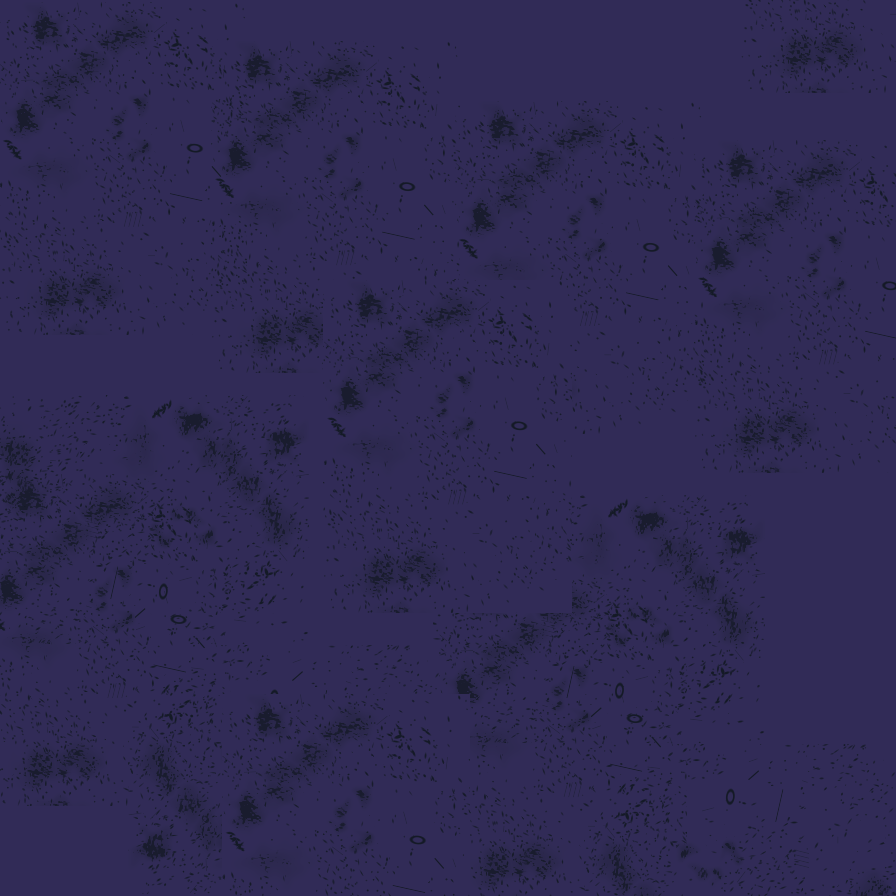
Write a Shadertoy shader that draws this texture.

```glsl
// Worn indigo surface: one patch of grime (smudges, chips, scratches, specks) is stamped
// in groups of two across the canvas, some quarter-turned. The last group is opaque,
// so it hides the wear beneath and leaves straight seams.

#define SPAN 768.0                       // design units across the canvas
#define BASE_COLOR vec3(0.192, 0.170, 0.340)
#define INK_COLOR vec3(0.080, 0.100, 0.150)
#define GROUPS 7
#define PAIR_STEP vec2(391.0, 85.0)      // from first to second stamp of a group
#define COVER_STEP vec2(-87.0, 355.0)    // the same for the opaque group
#define PATCH_MIN vec2(-23.0, -100.0)
#define PATCH_MAX vec2(190.0, 185.0)
#define SPECK_CHANCE 0.6

// First stamp of each group: x, y (downwards), quarter turns
const vec3 groupStart[GROUPS] = vec3[GROUPS](
    vec3(267, -190, 0), vec3(22, 102, 0), vec3(204, 135, 0), vec3(8, 506, 0),
    vec3(165, 362, 1), vec3(210, 743, -1), vec3(300, 340, 0));

float hash(vec2 p) {
    uvec2 q = uvec2(ivec2(floor(p)) + 4096) * uvec2(73856093u, 19349663u);
    uint n = (q.x ^ q.y) * 747796u + 28913u;
    n = ((n >> 15) ^ n) * 277803u;
    n = ((n >> 13) ^ n) * 668265u;
    return float((n >> 9) & 65535u) / 65535.0;
}
vec2 hash2(vec2 p) { return vec2(hash(p), hash(p + 371.0)); }

float noise(vec2 p) {
    vec2 i = floor(p), f = fract(p);
    f = f * f * (3.0 - 2.0 * f);
    return mix(mix(hash(i), hash(i + vec2(1, 0)), f.x),
               mix(hash(i + vec2(0, 1)), hash(i + vec2(1, 1)), f.x), f.y);
}

vec2 turn(vec2 p, float a) { return mat2(cos(a), -sin(a), sin(a), cos(a)) * p; }
float cover(float d, float aa) { return smoothstep(0.5 * aa, -0.5 * aa, d); }
float ellipse(vec2 p, vec2 r) { return (length(p / r) - 1.0) * min(r.x, r.y); }
float smudge(vec2 p, vec2 c, vec2 r) { return smoothstep(1.0, 0.05, length((p - c) / r)); }
float segment(vec2 p, vec2 a, vec2 b) {
    vec2 ab = b - a;
    return length(p - a - ab * clamp(dot(p - a, ab) / dot(ab, ab), 0.0, 1.0));
}

// Grainy dark clouds
float grime(vec2 p) {
    vec2 w = p + 14.0 * (vec2(noise(p * 0.09), noise(p * 0.09 + 40.0)) - 0.5);
    float d = max(smudge(w, vec2(0), vec2(20, 18)),
                  0.92 * smudge(turn(w - vec2(18, -80), 0.95), vec2(0), vec2(25, 14)));
    for (int i = 1; i < 7; i++) {        // chain rising to the right
        float t = float(i) / 6.0;
        vec2 c = vec2(83, -75) * t + vec2(8.0 * sin(t * 9.0), 7.0 * cos(t * 11.0));
        d = max(d, 0.62 * smudge(w, c, vec2(24, 18)));
    }
    for (int i = 0; i < 4; i++) {        // small arc on the right
        float bow = sin(float(i) * 1.047);
        vec2 c = vec2(98.0 - 22.0 * bow, -13 + 12 * i);
        d = max(d, (0.85 - 0.3 * bow) * smudge(w, c, vec2(11, 10)));
    }
    d = max(d, 0.66 * smudge(w, vec2(26, 152), vec2(34, 24)));
    d = max(d, 0.62 * smudge(w, vec2(58, 147), vec2(32, 22)));
    d = max(d, 0.42 * smudge(w, vec2(24, 45), vec2(38, 20)));
    d = max(d, 0.36 * smudge(w, vec2(43, 186), vec2(30, 9)));
    float grain = 0.7 * noise(turn(p, 0.2) * vec2(0.45, 0.75)) + 0.3 * noise(p * vec2(0.12, 0.25));
    float speckle = smoothstep(0.0, 0.35, d + 1.15 * (grain - 0.5) - 0.47);
    return max(0.85 * speckle * smoothstep(0.0, 0.25, d), 0.42 * d);
}

// Chips, ring and scratches
float marks(vec2 p, float aa) {
    float d = abs(ellipse(turn(p - vec2(145, 25), 0.1), vec2(5.5, 3))) - 0.7;
    d = min(d, segment(p, vec2(124, 64), vec2(151, 70)) - 0.3);
    d = min(d, segment(p, vec2(160, 41), vec2(167, 49)) - 0.5);
    for (int i = 0; i < 18; i++) {       // cluster of chips, then a torn edge
        vec2 h = hash2(vec2(i, 5)), k = hash2(vec2(i, 19));
        vec2 c = vec2(141, -52) + (h - 0.5) * vec2(34, 46);
        d = min(d, ellipse(turn(p - c, 3.0 * k.x), vec2(1.2 + 2.4 * k.y * k.y, 0.7 + 0.7 * k.x)));
        vec2 e = vec2(-15, 20) + float(i) * vec2(0.6, 0.75) + 3.0 * (k - 0.5);
        d = min(d, ellipse(turn(p - e, 3.0 * h.x), vec2(1.0 + 2.5 * h.y, 0.9)));
    }
    float ink = cover(d, aa);
    for (int i = 0; i < 18; i++) {       // fine scratches, then faint hatching
        vec2 h = hash2(vec2(i, 31));
        vec2 c = mix(PATCH_MIN, PATCH_MAX, h) * 0.95;
        vec2 dir = turn(vec2(2.0 + 4.0 * hash(vec2(i, 47)), 0), 6.0 * hash(vec2(i, 59)));
        if (i > 13) { c = vec2(30 + 4 * i, 86); dir = vec2(-1.5, 6); }
        ink = max(ink, 0.5 * cover(segment(p, c - dir, c + dir) - 0.25, aa));
    }
    return ink;
}

// Slanted specks in layers of different scale, crowded near the chips and low smudge
float specks(vec2 p, float aa) {
    float crowd = smoothstep(0.3, 0.75, noise(p * 0.028 + 8.0));
    crowd += 0.8 * smudge(p, vec2(141, -50), vec2(45)) + 0.8 * smudge(p, vec2(42, 128), vec2(55, 40));
    float ink = 0.0;
    for (int i = 0; i < 4; i++) {
        float cell = 5.5 + 1.6 * float(i);
        vec2 g = turn(p, 0.6 + 1.1 * float(i)) / cell, id = floor(g);
        vec2 h = hash2(id + float(97 * i)), k = hash2(id + float(61 * i) + 733.0);
        vec2 q = turn((g - id - 0.25 - 0.5 * h) * cell, -0.6 - 1.1 * float(i));
        vec2 r = vec2(0.6 + 1.8 * k.x * k.x, 0.45 + 0.4 * k.y);
        float shown = step(hash(id + 1512.0 + float(i)), SPECK_CHANCE * (0.12 + crowd) * 0.5);
        ink = max(ink, shown * (0.6 + 0.4 * h.x) * cover(ellipse(turn(q, 0.3 + 1.6 * h.y), r), aa));
    }
    return ink;
}

void mainImage(out vec4 fragColor, in vec2 fragCoord) {
    vec2 uv = fragCoord / iResolution.xy;
    vec2 pos = vec2(uv.x, 1.0 - uv.y) * SPAN;
    float aa = 1.3 * SPAN / min(iResolution.x, iResolution.y), ink = 0.0;
    for (int i = 0; i < 2 * GROUPS; i++) {
        int g = i / 2;
        float second = float(i % 2);
        bool opaque = g == GROUPS - 1;
        vec2 p = pos - groupStart[g].xy - second * (opaque ? COVER_STEP : PAIR_STEP);
        if (g == 2) p.x -= 23.0 * second;
        float quarter = groupStart[g].z;
        if (quarter != 0.0) p = quarter * vec2(p.y, -p.x);
        if (any(lessThan(p, PATCH_MIN)) || any(greaterThan(p, PATCH_MAX))) continue;
        if (opaque) ink = 0.0;
        ink = max(ink, max(grime(p), max(marks(p, aa), specks(p, aa))));
    }
    fragColor = vec4(mix(BASE_COLOR, INK_COLOR, ink), 1.0);
}
```
